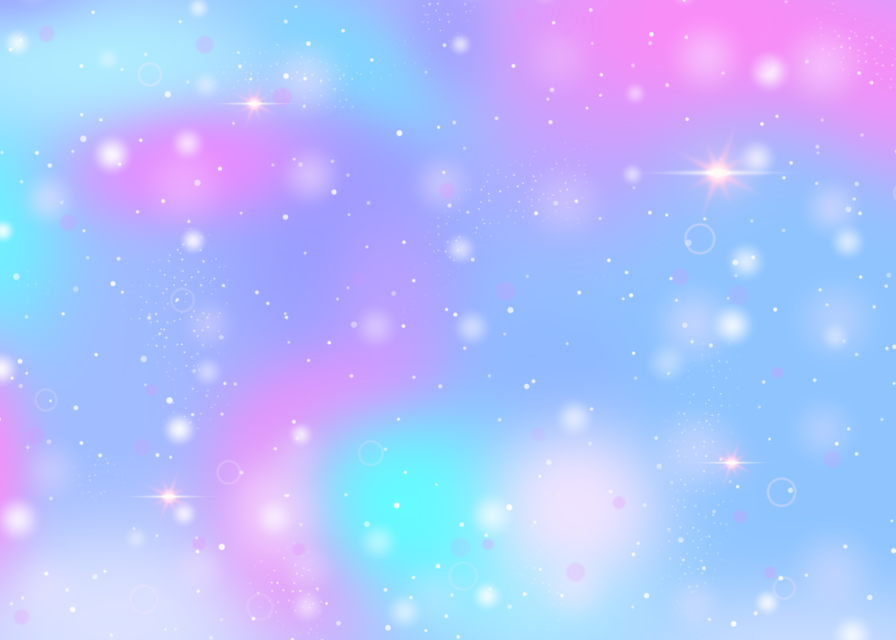
Reproduce this background procedurally as a WebGL 1 fragment shader.

```glsl
precision highp float;

// Pastel dream sky: soft elliptical clouds of colour are layered over a blue base,
// then hashed grids scatter bokeh discs, rings, dots and noise-masked dust,
// and four lens-flare stars are added. Units are canvas heights.

uniform vec2 u_resolution;

const vec3 SKY = vec3(0.56, 0.77, 1.0);
const vec3 PERIWINKLE = vec3(0.63, 0.74, 1.0);
const vec3 VIOLET = vec3(0.60, 0.61, 1.0);
const vec3 LAVENDER = vec3(0.77, 0.63, 1.0);
const vec3 ORCHID = vec3(0.92, 0.54, 1.0);
const vec3 PINK = vec3(1.0, 0.54, 0.97);
const vec3 AQUA = vec3(0.40, 0.98, 1.0);
const vec3 CYAN = vec3(0.48, 0.86, 1.0);
const vec3 ICE = vec3(0.69, 0.93, 1.0);
const vec3 PALE = vec3(0.90, 0.91, 1.0);
const vec3 BLUSH = vec3(0.97, 0.90, 1.0);

float hash(vec2 p) {
  return fract(sin(dot(p, vec2(127.1, 311.7))) * 43758.5);
}

vec2 hash2(vec2 p) {
  return vec2(hash(p), hash(p + 37.3));
}

float gradientNoise(vec2 p) {
  vec2 i = floor(p), f = fract(p);
  vec2 u = f * f * f * (f * (f * 6.0 - 15.0) + 10.0);
  vec2 e = vec2(1.0, 0.0);
  float a = dot(hash2(i) * 2.0 - 1.0, f);
  float b = dot(hash2(i + e) * 2.0 - 1.0, f - e);
  float c = dot(hash2(i + e.yx) * 2.0 - 1.0, f - e.yx);
  float d = dot(hash2(i + 1.0) * 2.0 - 1.0, f - 1.0);
  return mix(mix(a, b, u.x), mix(c, d, u.x), u.y);
}

vec2 rotate(vec2 p, float angle) {
  float c = cos(angle), s = sin(angle);
  return vec2(c * p.x + s * p.y, c * p.y - s * p.x);
}

// Blend one soft, tilted ellipse of colour over the base
vec3 cloud(vec3 base, vec2 p, vec2 centre, vec2 radius, float tilt, vec3 tint, float amount) {
  vec2 d = rotate(p - centre, tilt) / radius;
  return mix(base, tint, amount * exp(-pow(dot(d, d), 1.3)));
}

vec3 sky(vec2 p) {
  vec3 c = mix(PERIWINKLE, SKY, smoothstep(0.4, 1.0, p.x));
  // Broad pale and violet areas
  c = cloud(c, p, vec2(0.18, 0.03), vec2(0.32, 0.16), 0.0, PALE, 0.85);
  c = cloud(c, p, vec2(1.25, -0.03), vec2(0.32, 0.12), 0.0, PALE, 0.65);
  c = cloud(c, p, vec2(0.53, 0.64), vec2(0.21, 0.31), 0.0, VIOLET, 0.95);
  c = cloud(c, p, vec2(0.61, 0.51), vec2(0.10, 0.16), 0.0, LAVENDER, 0.7);
  c = cloud(c, p, vec2(0.87, 0.41), vec2(0.14, 0.12), 0.0, vec3(0.56, 0.70, 1.0), 0.6);
  // Cyan sweep and pink patch at the upper left
  c = cloud(c, p, vec2(-0.03, 0.65), vec2(0.14, 0.21), 0.0, AQUA, 0.85);
  c = cloud(c, p, vec2(0.16, 0.90), vec2(0.34, 0.12), 0.0, ICE, 0.95);
  c = cloud(c, p, vec2(0.58, 0.90), vec2(0.22, 0.08), -0.5, CYAN, 0.9);
  c = cloud(c, p, vec2(0.0, 1.03), vec2(0.14, 0.07), 0.0, VIOLET, 0.7);
  c = cloud(c, p, vec2(0.30, 0.74), vec2(0.19, 0.09), 0.1, ORCHID, 0.95);
  // Pink bank at the upper right, cut by a blue dome
  c = cloud(c, p, vec2(0.91, 0.80), vec2(0.19, 0.19), 0.4, LAVENDER, 0.8);
  c = cloud(c, p, vec2(1.12, 0.96), vec2(0.40, 0.19), -0.1, PINK, 0.95);
  c = cloud(c, p, vec2(1.40, 0.86), vec2(0.18, 0.16), 0.0, PINK, 0.75);
  c = cloud(c, p, vec2(1.23, 0.60), vec2(0.19, 0.20), 0.0, SKY, 0.8);
  c = cloud(c, p, vec2(0.70, 0.96), vec2(0.07, 0.11), 0.2, VIOLET, 0.55);
  // Pink crescent around a cyan pool
  c = cloud(c, p, vec2(0.52, 0.36), vec2(0.15, 0.09), 0.4, ORCHID, 0.8);
  c = cloud(c, p, vec2(0.47, 0.20), vec2(0.14, 0.20), 0.2, PINK, 0.95);
  c = cloud(c, p, vec2(0.82, 0.07), vec2(0.21, 0.14), 0.0, ICE, 0.85);
  c = cloud(c, p, vec2(0.64, 0.21), vec2(0.18, 0.145), -0.3, AQUA, 1.0);
  c = cloud(c, p, vec2(0.90, 0.21), vec2(0.14, 0.13), 0.0, BLUSH, 0.9);
  c = cloud(c, p, vec2(0.43, 0.20), vec2(0.07, 0.08), 0.0, BLUSH, 0.6);
  return cloud(c, p, vec2(-0.03, 0.27), vec2(0.08, 0.18), 0.0, PINK, 0.85);
}

// One random point per cell: x is distance from it, y its radius, z its strength
vec3 scatter(vec2 p, float cells, float seed, float density, vec2 radii) {
  vec2 id = floor(p * cells) + seed;
  float r = mix(radii.x, radii.y, hash(id + 5.1));
  vec2 centre = mix(vec2(r * cells), vec2(1.0 - r * cells), hash2(id + 9.7));
  float shown = step(hash(id + 2.3), density);
  return vec3(length(fract(p * cells) - centre) / cells, r, shown * mix(0.4, 1.0, hash(id + 7.9)));
}

float softDisc(vec3 s) {
  float d = max(1.0 - s.x / s.y, 0.0);
  return s.z * d * d * (3.0 - 2.0 * d);
}

float flatDisc(vec3 s, float blur) {
  return s.z * (1.0 - smoothstep(s.y - blur, s.y + blur, s.x));
}

float ring(vec3 s, float width) {
  return s.z * (1.0 - smoothstep(0.0, width, abs(s.x - s.y * 0.85)));
}

float ray(vec2 d, float angle, float size, float width) {
  d = rotate(d, angle);
  float taper = max(1.0 - abs(d.x) / size, 0.001);
  float across = d.y / (width * (0.3 + taper));
  return taper * taper * exp(-across * across);
}

vec3 flare(vec3 base, vec2 p, vec2 centre, float size) {
  vec2 d = p - centre;
  float rays = 0.0;
  for (int i = 0; i < 4; i++) {
    float k = float(i);
    rays += ray(d, 0.5 + k * 0.72, size * (0.45 + 0.2 * mod(k, 2.0)), size * 0.035);
  }
  float core = exp(-dot(d, d) / (size * size * 0.008));
  float halo = exp(-length(d) / (size * 0.2));
  vec3 c = mix(base, vec3(1.0, 0.78, 0.93), clamp(rays * 0.8 + halo * 0.6, 0.0, 1.0));
  return mix(c, vec3(1.0, 0.98, 0.97), clamp(core + ray(d, 0.0, size, size * 0.022), 0.0, 1.0));
}

void main() {
  vec2 p = gl_FragCoord.xy / u_resolution.y;
  float pixel = 1.0 / u_resolution.y;
  vec3 color = sky(p);

  // Bokeh: wide haze, bright orbs and faint pink discs
  color = mix(color, BLUSH, 0.5 * softDisc(scatter(p, 5.0, 3.0, 0.6, vec2(0.05, 0.09))));
  color = mix(color, vec3(1.0), 0.9 * softDisc(scatter(p + 0.04, 7.0, 21.0, 0.55, vec2(0.02, 0.042))));
  color = mix(color, ORCHID, 0.3 * flatDisc(scatter(p, 8.0, 47.0, 0.4, vec2(0.008, 0.016)), 0.003));
  color = mix(color, BLUSH, 0.4 * ring(scatter(p, 6.0, 64.0, 0.3, vec2(0.018, 0.027)), 0.002 + pixel));

  // Small bright dots in two sizes
  for (int i = 0; i < 2; i++) {
    float k = float(i);
    vec3 dots = scatter(p + k * 0.03, 12.0 + 5.0 * k, 83.0 + 19.0 * k, 0.5, vec2(0.002, 0.005 - 0.002 * k));
    color = mix(color, vec3(1.0), 0.95 * flatDisc(dots, pixel));
  }

  // Fine dust gathered into drifts
  float drift = smoothstep(0.12, 0.4, gradientNoise(p * 5.0 + 8.0));
  float dust = flatDisc(scatter(p, 75.0, 131.0, 0.65, vec2(0.0008, 0.0018)), pixel);
  color = mix(color, vec3(1.0), 0.75 * drift * dust);

  // Flare stars
  color = flare(color, p, vec2(1.122, 0.730), 0.15);
  color = flare(color, p, vec2(0.397, 0.838), 0.08);
  color = flare(color, p, vec2(0.264, 0.224), 0.085);
  color = flare(color, p, vec2(1.143, 0.277), 0.075);
  gl_FragColor = vec4(color, 1.0);
}
```
